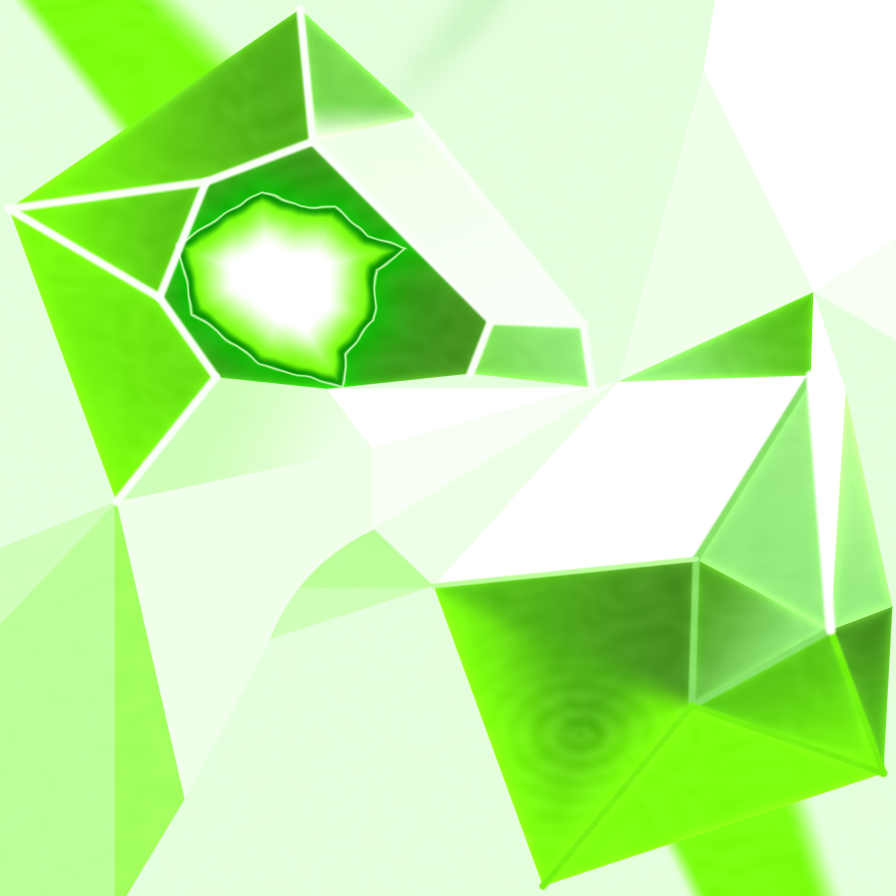
Give the GLSL for this background, as a Shadertoy shader.

```glsl
// Two faceted green crystals joined by white planes over pale, overlapping sheets.
// Facets are intersections of half-planes with soft seams; a jagged glowing hole
// opens in the upper crystal, and gradient noise adds grain.

const vec3 WHITE = vec3(1), LIME = vec3(.49,1,.06), LEAF = vec3(.34,.76,.09);
const vec3 MOSS = vec3(.28,.56,.13), MINT = vec3(.59,.92,.49), SPRING = vec3(.74,1,.6);
const vec3 GLOW = vec3(.64,1,.37), MIST = vec3(.895,1,.865), PALE = vec3(.94,1,.915);
const vec3 VIVID = vec3(.07,.74,.02), BEVEL = vec3(.12,.2,.05);
const float SEAM = .0055, RIM = .005, GRAIN = .06;

// Upper crystal corners
const vec2 A = vec2(.335,.99), B = vec2(.01,.767), C = vec2(.13,.44), D = vec2(.349,.842),
  E = vec2(.23,.797), F = vec2(.178,.668), G = vec2(.241,.579), H = vec2(.548,.642),
  I = vec2(.525,.583), J = vec2(.365,.566), K = vec2(.466,.87), L = vec2(.651,.638),
  M = vec2(.661,.568), Y = vec2(.415,.5);
// Lower crystal corners
const vec2 N = vec2(.484,.346), O = vec2(.606,.011), P = vec2(.986,.137), Q = vec2(.996,.323),
  R = vec2(.908,.674), S = vec2(.69,.574), T = vec2(.905,.581), U = vec2(.777,.376),
  V = vec2(.772,.212), W = vec2(.927,.297), X = vec2(.944,.564);
// Background corners
const vec2 FOOT = vec2(.206,.108), TIP = vec2(.417,.41), HEEL = vec2(.303,.287),
  NOTCH = vec2(.785,.922), RISE = vec2(0,.388), RIPPLE = vec2(.648,.18);
const vec2 HOLE[12] = vec2[12](vec2(.198,.727), vec2(.292,.787), vec2(.335,.769),
  vec2(.374,.769), vec2(.41,.736), vec2(.454,.723), vec2(.42,.699), vec2(.417,.642),
  vec2(.386,.604), vec2(.382,.568), vec2(.288,.594), vec2(.215,.65));

vec2 p;   // current point
vec3 col; // colour painted so far

// Line distance, negative on the left; corners run counterclockwise
float edge(vec2 a, vec2 b) { vec2 e = b - a; return dot(p - a, vec2(e.y, -e.x)) / length(e); }
float chain(vec2 a, vec2 b, vec2 c, vec2 d) { return max(edge(a,b), max(edge(b,c), edge(c,d))); }
float quad(vec2 a, vec2 b, vec2 c, vec2 d) { return max(chain(a,b,c,d), edge(d,a)); }
float tri(vec2 a, vec2 b, vec2 c) { return chain(a,b,c,a); }
float ramp(vec2 a, vec2 b) { return smoothstep(0., 1., dot(p - a, b - a) / dot(b - a, b - a)); }
float segment(vec2 a, vec2 b) {
  vec2 e = b - a;
  return length(p - a - e * clamp(dot(p - a, e) / dot(e, e), 0., 1.));
}
float holeDistance() {
  float d = 1., side = 1.;
  for (int i = 0, j = 11; i < 12; j = i++) {
    vec2 a = HOLE[i], b = HOLE[j], e = b - a;
    d = min(d, segment(a, b));
    if ((a.y > p.y) != (b.y > p.y) && p.x < a.x + e.x * (p.y - a.y) / e.y) side = -side;
  }
  return d * side;
}

float slope(vec2 cell, vec2 f) {
  float h = 6.283 * fract(sin(dot(cell, vec2(127.1, 311.7))) * 4375.5);
  return dot(vec2(cos(h), sin(h)), f);
}
float noise(vec2 q) {
  vec2 i = floor(q), f = fract(q), u = f * f * (3. - 2. * f), k = vec2(0, 1);
  return mix(mix(slope(i, f), slope(i + k.yx, f - k.yx), u.x),
    mix(slope(i + k, f - k), slope(i + 1., f - 1.), u.x), u.y);
}

float fade(float d, float w) { return 1. - smoothstep(-w, w, d); }
void sheet(float d, vec3 ink) { col = mix(col, ink, fade(d, .8 / iResolution.y)); }
void facet(float d, vec3 ink) { sheet(d, ink + BEVEL * exp(-abs(d) / RIM)); }
void seam(vec2 a, vec2 b, float w, vec3 ink) { col = mix(col, ink, fade(segment(a, b) - w, .5 * w)); }

void background() {
  col = MIST;
  float streak = edge(vec2(.42,.85), vec2(.54,1)) / .025;
  col -= .09 * exp(-streak * streak) * smoothstep(.82, 1., p.y) * vec3(1,.4,1);
  sheet(tri(NOTCH,S,R), PALE);
  sheet(chain(vec2(.798,1), NOTCH, R, vec2(1,.733)), WHITE);
  sheet(tri(R, vec2(1,.62), vec2(1,.733)), mix(PALE, WHITE, .4));
  // Soft beams
  float beam = fade(edge(vec2(.026,1), vec2(.137,.857)), .012) * fade(edge(vec2(.247,.935), vec2(.182,1)), .025);
  col = mix(col, LIME, beam * step(.75, p.y));
  beam = fade(edge(vec2(.753,.052), vec2(.778,0)), .012) * fade(edge(vec2(.924,0), vec2(.892,.1)), .02);
  col = mix(col, LIME, beam * step(p.y, .2));
  // Central sheets and curved leaf
  sheet(quad(C,FOOT,N,S), PALE);
  sheet(quad(FOOT,O,N,HEEL), MIST);
  sheet(tri(TIP,N,S), mix(MIST, PALE, .8));
  sheet(tri(Y,TIP,S), mix(PALE, WHITE, .5));
  float leaf = max(length(p - vec2(.508,.206)) - .222, max(edge(HEEL,N), edge(N,TIP)));
  sheet(leaf, mix(SPRING, MIST, .45 * fade(p.y - .344, .002)));
  // Lower left block
  sheet(chain(vec2(.141,0), FOOT, C, RISE), mix(GLOW, SPRING, fade(p.x - .128, .001)));
  sheet(tri(RISE, vec2(0,.303), C), mix(SPRING, MIST, .5));
}

void upperCrystal() {
  sheet(quad(C,Y,J,G), mix(mix(SPRING, MIST, .45), PALE, ramp(G,Y)));
  sheet(tri(J,Y,M), WHITE);
  sheet(quad(D,H,L,K), mix(PALE, WHITE, .6 * ramp(K,H)));
  facet(tri(A,D,K), mix(mix(LEAF, MINT, .55), PALE, fade(p.y - .865, .025)));
  facet(quad(A,B,E,D), mix(LIME, mix(LEAF, MOSS, .4), ramp(B,D)));
  facet(tri(B,F,E), mix(LIME, LEAF, ramp(B,E)));
  facet(quad(B,C,G,F), mix(LIME, LEAF, .5 * ramp(C,G) * ramp(B,G)));
  facet(quad(H,I,M,L), mix(MINT, LEAF, .4 * ramp(L,I)));
  // Dark face with a luminous hole
  float hole = holeDistance() + .004 * noise(p * 45.), depth = max(-hole, 0.);
  facet(max(chain(D,E,F,G), max(chain(G,J,I,H), edge(H,D))), mix(MOSS, VIVID, exp(-max(hole, 0.) / .035)));
  vec3 core = mix(VIVID * .8, LIME, smoothstep(.003, .013, depth));
  sheet(hole, mix(core, WHITE, smoothstep(.008, .055, depth)));
  col = mix(col, mix(SPRING, WHITE, .4), fade(abs(hole) - .001, .0015));
  // White joints
  vec2 ends[24] = vec2[24](A,D, B,E, E,D, E,F, B,F, F,G, G,C, D,H, H,I, H,L, L,M, K,L);
  for (int i = 0; i < 24; i += 2) seam(ends[i], ends[i + 1], .8 * SEAM, mix(PALE, WHITE, .6));
}

void lowerCrystal() {
  sheet(quad(N,U,T,S), WHITE);
  facet(tri(S,T,R), mix(LEAF, MINT, ramp(R,S)));
  sheet(quad(T,W,X,R), WHITE);
  facet(tri(W,Q,X), mix(SPRING, MINT, ramp(X,W)));
  facet(tri(U,W,T), mix(MINT, SPRING, .2 * ramp(U,T)));
  facet(tri(U,V,W), mix(mix(MOSS, LEAF, .3), MINT, ramp(U,W)));
  facet(tri(W,P,Q), mix(MOSS, LEAF, ramp(Q,P)));
  // Front face: shadow above its diagonal, ripples below
  float r = length((p - RIPPLE) * vec2(.7, 1));
  vec3 low = mix(LIME, mix(LEAF, MOSS, .25), smoothstep(0., .12, -edge(N,O)));
  low = mix(LIME, low, smoothstep(0., .09, -edge(O,V))) + .03 * sin(320. * r) * exp(-15. * r);
  facet(quad(N,O,V,U), mix(mix(LEAF, MOSS, ramp(N,U)), low, fade(edge(V,N), .02)));
  facet(tri(V,P,W), mix(LEAF, LIME, ramp(W,P)));
  facet(tri(O,P,V), LIME);
  vec2 ends[12] = vec2[12](U,V, U,T, V,W, W,P, V,O, V,P);
  for (int i = 0; i < 12; i += 2)
    seam(ends[i], ends[i + 1], .7 * SEAM, mix(i < 6 ? MINT : LIME, LEAF, .2));
  seam(N, U, .5 * SEAM, SPRING);
  seam(T, W, SEAM, WHITE);
}

void mainImage(out vec4 fragColor, in vec2 fragCoord) {
  p = fragCoord / iResolution.xy;
  background();
  upperCrystal();
  lowerCrystal();
  col += GRAIN * (1. - col.r) * noise(p * vec2(35, 55) + 2. * noise(p * 12.));
  fragColor = vec4(clamp(col, 0., 1.), 1.);
}
```
